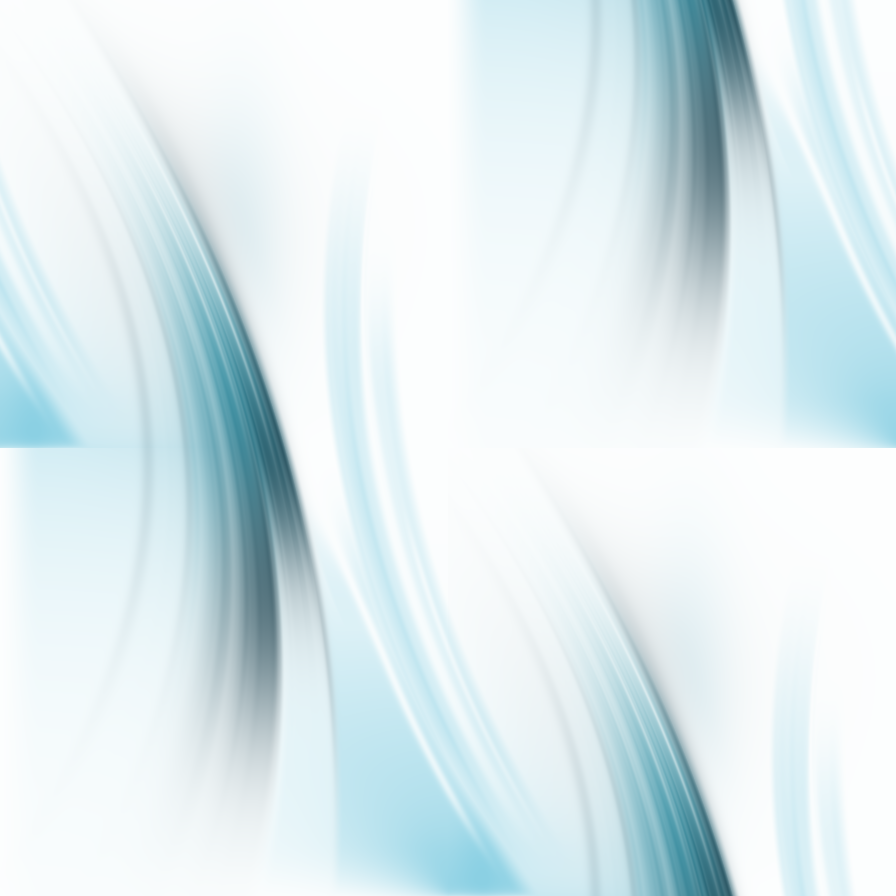
Give the GLSL for this background, as a Shadertoy shader.

```glsl
const vec3 PAPER = vec3(0.992, 0.996, 0.996);
const vec3 SKY = vec3(0.70, 0.88, 0.93);
const vec3 TEAL = vec3(0.27, 0.61, 0.68);
const vec3 SLATE = vec3(0.27, 0.37, 0.41);

float hash(float n) {
    return fract(sin(n * 91.345) * 4375.85);
}

float noise(float x) {
    float i = floor(x);
    return mix(hash(i), hash(i + 1.0), smoothstep(0.0, 1.0, x - i));
}

float bell(float x, float centre, float width) {
    float d = (x - centre) / width;
    return exp(-d * d);
}

float band(float x, float from, float to, float soft) {
    return smoothstep(from - soft, from + soft, x) * (1.0 - smoothstep(to - soft, to + soft, x));
}

// Horizontal place of strand s at height v
float strandX(float s, float v) {
    float c = clamp(s, 0.0, 1.0);
    float fall = v - (1.04 + 0.40 * c + 0.36 * c * c);
    return 0.33 + 0.42 * s - mix(0.384, 0.177, s) * fall * fall;
}

// Inverse of strandX by bisection
float strandAt(vec2 p) {
    float low = -1.0, high = 2.0;
    for (int i = 0; i < 15; i++) {
        float mid = 0.5 * (low + high);
        if (strandX(mid, p.y) < p.x) low = mid; else high = mid;
    }
    return 0.5 * (low + high);
}

// Density of the pale ribbons and the blue wedge beneath them
float ribbons(vec2 p, float s) {
    float v = p.y;
    float bend = v - 0.68;
    float t = p.x - 0.724 - 0.257 * bend * bend;
    float low = smoothstep(1.0, 1.75, v);

    float wedge = (1.0 - smoothstep(-0.02, 0.04, t)) * low;
    wedge *= mix(0.28 * smoothstep(0.68, 0.76, s), 0.72, smoothstep(0.98, 1.04, s));
    wedge *= 1.0 - exp(-(2.0 - v) / (0.35 * max(1.0 - p.x, 0.0) + 0.01));

    float life = smoothstep(0.22, 0.85, v) * (1.0 - smoothstep(1.6, 1.95, v));
    float feather = band(t, 0.0, 0.088, 0.009) * 0.48;
    feather += band(t, 0.095, 0.15, 0.016) * 0.36 * smoothstep(0.5, 0.9, v);
    feather += bell(t, 0.037, 0.012) * 0.22 * smoothstep(0.7, 1.1, v);
    feather *= 0.85 + 0.3 * noise(t * 90.0);
    float left = band(t, -0.10, 0.0, 0.015) * 0.4 * smoothstep(1.05, 1.35, v);
    float density = max(wedge, (feather + left * smoothstep(0.95, 1.03, s)) * life);

    // White gaps running along the ribbons
    float centre = mix(-0.075, -0.025, smoothstep(0.9, 1.5, v));
    float gap = bell(t, centre, mix(0.045, 0.012, smoothstep(0.9, 1.35, v)));
    gap = max(gap, bell(t, 0.086, mix(0.006, 0.016, smoothstep(0.6, 1.1, v))));
    gap = max(gap, 0.7 * bell(t, 0.125, 0.007) * smoothstep(1.1, 1.3, v));
    density *= 1.0 - 0.9 * gap * (1.0 - smoothstep(1.75, 1.98, v));

    // Glow at the lower corner of the column
    float corner = length((p - vec2(1.0, 2.0)) * vec2(1.0, 0.85));
    return density + 0.75 * exp(-corner * 9.0) + 0.25 * exp(-corner * 4.0) * smoothstep(0.0, 0.12, 2.0 - v);
}

// Soft light of the background
float wash(vec2 p, float s) {
    float d = p.y - 1.0;
    float reach = d < 0.0 ? 0.16 : 0.38;
    float pool = 0.55 * smoothstep(-0.01, 0.09, p.x) * exp(-abs(d) / reach);
    pool *= 1.0 - smoothstep(0.3, 0.68, p.x);
    float haze = 0.22 * bell(p.x, 0.54, 0.09) * bell(p.y, 0.52, 0.32);
    return pool + haze * smoothstep(0.98, 1.15, s);
}

// Teal and slate strands of the central sweep
vec3 sweep(vec3 col, float s, float v) {
    float fine = noise(s * 42.0 + 3.0);
    float broad = noise(s * 15.0 + 8.0);
    float grain = 0.55 + 0.5 * broad + 0.25 * fine;
    float inside = 1.0 - smoothstep(0.96, 1.03, s);

    float teal = smoothstep(-0.1, 0.78, s) * inside * bell(v, 0.93, 0.40);
    teal *= 1.0 - 0.85 * smoothstep(0.66, 0.76, s) * smoothstep(1.0, 1.35, v);
    float fin = smoothstep(0.2, 0.67, s) * (1.0 - smoothstep(0.68, 0.73, s)) * bell(v, 1.34, 0.32);
    float tail = smoothstep(0.62, 0.82, s) * inside * bell(v, 1.08, 0.25);
    float rim = 0.42 * bell(s, 0.97, 0.05) * bell(v, 0.72, 0.40);
    rim += 0.2 * bell(s, 1.0, 0.02) * bell(v, 1.42, 0.28);
    float shade = 0.16 * smoothstep(0.98, 1.03, s) * exp(-max(s - 1.0, 0.0) / 0.15) * bell(v, 0.45, 0.25);
    float faint = 0.12 * (bell(s, 0.0, 0.035) + bell(s, 0.22, 0.025)) * bell(v, 0.95, 0.48);
    faint += 0.05 * bell(s, 0.0, 0.3) * bell(v, 0.65, 0.35);

    col *= mix(vec3(1.0), TEAL, clamp(teal * grain, 0.0, 1.0));
    float slate = (0.72 * fin + 0.72 * tail) * grain + rim + shade + faint;
    col *= mix(vec3(1.0), SLATE, clamp(slate, 0.0, 0.85));

    // Bright hairlines
    float shine = bell(s, 0.87, 0.018) + 0.8 * bell(s, 0.66, 0.02) + 0.5 * bell(s, 0.42, 0.02);
    return mix(col, PAPER, 0.5 * shine * bell(v, 0.6, 0.33));
}

void mainImage(out vec4 fragColor, in vec2 fragCoord) {
    vec2 grid = 2.0 * fragCoord / iResolution.xy;
    float column = floor(grid.x);

    // Two columns, the second shifted by half the canvas height
    vec2 p = vec2(fract(grid.x), mod(2.0 - grid.y + column, 2.0));
    vec2 beside = vec2(p.x + 1.0, mod(p.y + 1.0, 2.0));
    float s = strandAt(p);

    float blue = ribbons(p, s) + ribbons(beside, strandAt(beside)) + wash(p, s);
    vec3 col = PAPER * mix(vec3(1.0), SKY, min(blue, 1.5));
    fragColor = vec4(sweep(col, s, p.y), 1.0);
}
```
